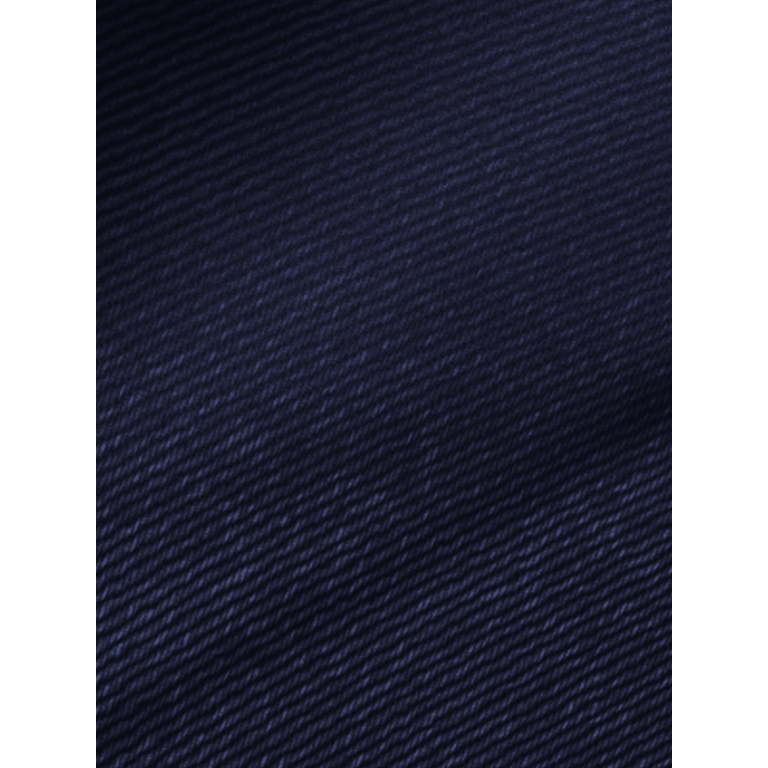
A Shadertoy shader for this texture:

```glsl
const float TAU = 6.2831853;

float hash(vec2 cell) {
    vec3 h = fract(cell.xyx * vec3(0.1031, 0.1030, 0.0973));
    h += dot(h, h.yzx + 33.33);
    return fract((h.x + h.y) * h.z);
}

float noise(vec2 p) {
    vec2 cell = floor(p), f = fract(p);
    f = f * f * (3.0 - 2.0 * f);
    return mix(mix(hash(cell), hash(cell + vec2(1, 0)), f.x),
               mix(hash(cell + vec2(0, 1)), hash(cell + vec2(1, 1)), f.x), f.y);
}

float bell(float d, float width) {
    return exp(-d * d / (width * width));
}

// Broad light over the folds of the cloth
float foldLight(vec2 p) {
    float corner = smoothstep(0.3, 0.8, p.y - 0.9 * p.x);
    float light = mix(0.6, 0.2, corner);
    light += 0.14 * bell(p.y - 0.27 - 0.85 * p.x, 0.17);
    light += 0.08 * bell(p.y - 0.1 - 0.3 * p.x, 0.1);
    light -= 0.24 * bell(p.y + 0.035 - 0.58 * p.x, 0.05);
    light -= 0.1 * bell(p.y - 0.31 - 0.2 * p.x, 0.06);
    return light + 0.08 * (noise(p * vec2(5, 8)) - 0.5);
}

// Diagonal ribs built from short slanted stitches
float weave(vec2 p) {
    float slope = mix(0.62, 0.38, p.y);
    float phase = 52.0 * (p.y - slope * (p.x - 0.5));
    phase += 0.3 * (noise(p * 70.0) - 0.5);
    float row = floor(phase);
    float across = fract(phase) - 0.5;
    float rib = 0.5 + 0.5 * cos(TAU * across);

    float along = 105.0 * p.x - 0.9 * across + hash(vec2(row, 7.0));
    float stitch = 0.5 + 0.5 * cos(TAU * along);
    float shade = hash(vec2(floor(along + 0.5), row));

    // Focus is sharpest near the bottom
    float focus = 1.0 - smoothstep(0.3, 0.85, p.y);
    float contrast = mix(0.9, 0.4, smoothstep(0.2, 0.6, p.y));
    contrast += 0.35 * smoothstep(0.4, 0.7, p.y - 0.9 * p.x);

    float tone = mix(0.75, 0.2 + rib, contrast);
    tone *= 1.0 + mix(0.15, 0.5, focus) * (stitch - 0.5);
    tone *= 1.0 + mix(0.2, 0.5, focus) * (shade - 0.5) * rib;
    tone += mix(0.12, 0.5, focus) * rib * stitch * smoothstep(0.7, 1.0, shade);
    return tone;
}

void mainImage(out vec4 fragColor, in vec2 fragCoord) {
    vec2 p = fragCoord / iResolution.xy;

    // Fine fibre grain
    float grain = noise(p * 400.0) + 0.5 * noise(p * 230.0 + 17.0) - 0.75;
    float tone = foldLight(p) * weave(p) * (1.0 + 0.5 * grain);

    vec3 shadowNavy = vec3(0.02, 0.02, 0.05);
    vec3 lightNavy = vec3(0.21, 0.22, 0.35);
    vec3 cloth = mix(shadowNavy, lightNavy, clamp(tone, 0.0, 1.3));

    // White margins at both sides
    float edge = 0.5 / iResolution.x;
    float margin = smoothstep(-edge, edge, abs(p.x - 0.5) - 0.375);
    fragColor = vec4(mix(cloth, vec3(1), margin), 1.0);
}
```
